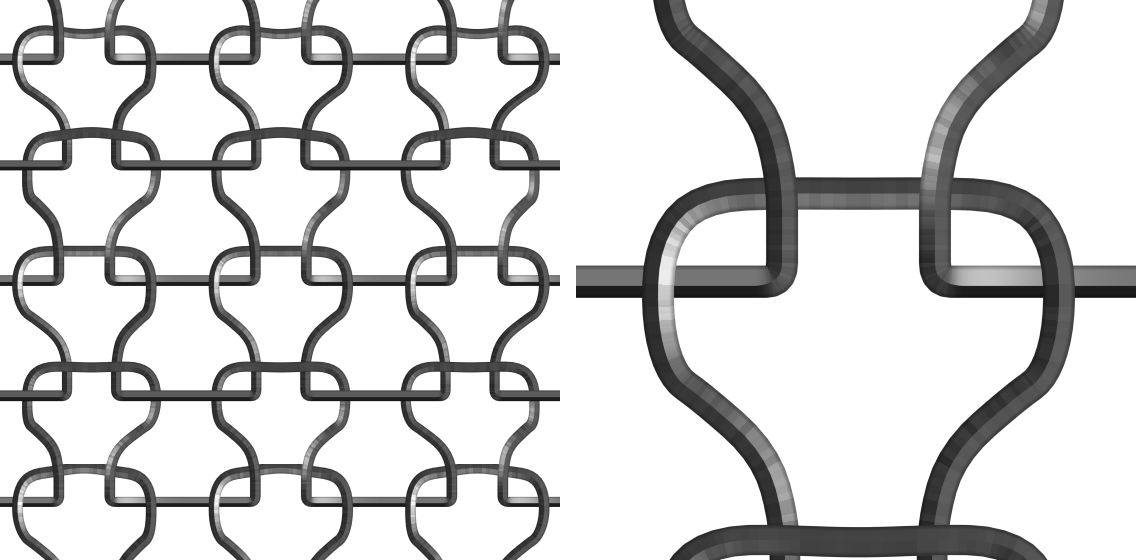
Left: the whole. Right: its middle third, enlarged.
This pattern is drawn by a Shadertoy shader. Its source:

```glsl
// Knitted mesh of bent square wire: rows of loops hooked through one another.
// Each loop is a mirrored quadratic spline, cut into short straight facets;
// two alternating sets of rows are shaded and woven over and under.

#define CENTER vec2(50.15, 50.1)      // mesh centre, percent of canvas, y down
#define COLUMN_PITCH vec2(35.09, 33.79) // even and odd crossings
#define ROW_PITCH vec2(19.76, 20.57)    // even and odd crossings
#define HEAD_RISE 5.35                // loop head above the bar it hooks
#define LOOP_HEIGHT 25.65
#define WIRE_RADIUS 0.95
#define FACETS 5                      // straight pieces per spline span
#define FACET_CONTRAST 0.13
#define SPANS 12

// Right half of one loop: head, shoulder, waist, leg, hook, connecting bar
const vec2 LOOP[14] = vec2[14](
    vec2(-3.9, 0.0), vec2(3.9, 0.0), vec2(9.6, 0.3), vec2(11.85, 3.1),
    vec2(12.0, 7.8), vec2(11.2, 10.9), vec2(9.6, 12.0), vec2(5.7, 15.4),
    vec2(4.55, 19.5), vec2(4.55, 23.4), vec2(4.55, 25.65), vec2(6.5, 25.65),
    vec2(13.0, 25.65), vec2(22.0, 25.65));

float hash(vec2 p) {
    return fract(sin(dot(p, vec2(127.1, 311.7))) * 43758.5453);
}

float bump(float x, float center, float width) {
    float d = (x - center) / width;
    return exp(-d * d);
}

vec2 splinePoint(int span, float t) {
    vec2 a = LOOP[span], b = LOOP[span + 1], c = LOOP[span + 2];
    return mix(mix(0.5 * (a + b), b, t), mix(b, 0.5 * (b + c), t), t);
}

// Returns distance (positive inside the loop), arc position, inward normal x
vec3 nearestWire(vec2 p) {
    float best = 1e5;
    vec3 hit = vec3(1e3, 0.0, 0.0);
    vec2 a = splinePoint(0, 0.0);
    for (int i = 0; i < SPANS; i++) {
        for (int j = 0; j < FACETS; j++) {
            vec2 b = splinePoint(i, float(j + 1) / float(FACETS));
            vec2 dir = b - a, w = p - a;
            float h = clamp(dot(w, dir) / dot(dir, dir), 0.0, 1.0);
            float d = length(w - h * dir);
            if (d < best) {
                best = d;
                float side = dir.x * w.y - dir.y * w.x;
                float arc = float(i) + (float(j) + h) / float(FACETS);
                hit = vec3(side < 0.0 ? -d : d, arc, -dir.y / length(dir));
            }
            a = b;
        }
    }
    return hit;
}

// Grey of the wire: one face turned into the loop, one turned out
float wireTone(vec3 hit, bool odd, bool right, vec2 id, float aa) {
    float arc = hit.y;
    float nx = right ? hit.z : -hit.z;
    float inner = 0.27 + 0.09 * nx;
    float outer = 0.27 - 0.09 * nx;

    // Highlights on the bends
    float glow = 0.0;
    if (!odd) {
        glow = 0.2 * bump(arc, 0.0, 1.3);
        if (!right) glow += 0.52 * bump(arc, 2.8, 1.2) + 0.25 * bump(arc, 7.0, 1.0);
    } else if (right) {
        glow = 0.45 * bump(arc, 4.0, 0.9) + 0.5 * bump(arc, 7.0, 1.0);
    } else {
        glow = 0.16 * bump(arc, 2.6, 1.0);
    }

    // Facets show where the wire bends
    float facet = floor(arc * float(FACETS) * 2.0);
    float bend = 1.0 - smoothstep(9.0, 11.0, arc);
    float jitter = FACET_CONTRAST * (hash(vec2(facet, id.x + 7.0 * id.y)) - 0.5);
    inner += glow + jitter * bend * (0.5 + 2.0 * glow);
    outer += 0.25 * jitter * bend;

    // Bars: lit top, dark underside
    float bar = smoothstep(9.6, 10.3, arc);
    float barTop = odd ? 0.46 : 0.36;
    if (odd && right) barTop += 0.3 * bump(arc, 10.6, 0.7);
    inner = mix(inner, 0.11, bar);
    outer = mix(outer, barTop, bar);

    float split = mix(0.0, 0.25, bar);
    float tone = mix(outer, inner, smoothstep(-aa, aa, hit.x - split));
    return tone * (1.0 - 0.3 * smoothstep(0.65, 1.0, abs(hit.x) / WIRE_RADIUS));
}

// One set of rows: returns tone, coverage, height within the loop
vec3 wireRows(vec2 p, bool odd, float aa) {
    float parity = odd ? 1.0 : 0.0;
    vec2 rows = odd ? ROW_PITCH.yx : ROW_PITCH;
    vec2 columns = odd ? COLUMN_PITCH.yx : COLUMN_PITCH;
    float row = 2.0 * floor(0.5 * ((p.y + HEAD_RISE + 1.5) / rows.x - parity)) + parity;
    float head = row * rows.x - HEAD_RISE;
    float base = (row + 1.0) * rows.y;
    float y = (p.y - head) / (base - head) * LOOP_HEIGHT;

    // Columns spread or close slightly from head to base
    float x = p.x / mix(columns.x, columns.y, smoothstep(6.0, 20.0, y));
    float column = floor(x + 0.5);
    x = (x - column) * COLUMN_PITCH.x;

    // Heads bow away from the middle row
    float bow = 0.02 * head * (odd ? -1.0 : 1.0);
    float bowed = y + bow * smoothstep(8.0, 0.0, abs(x)) * smoothstep(6.0, 2.0, y);
    vec3 hit = nearestWire(vec2(abs(x), bowed));
    float cover = 1.0 - smoothstep(-aa, aa, abs(hit.x) - WIRE_RADIUS);
    return vec3(wireTone(hit, odd, x > 0.0, vec2(column, row), aa), cover, y);
}

void mainImage(out vec4 fragColor, in vec2 fragCoord) {
    float unit = 100.0 / iResolution.y;
    vec2 p = vec2(fragCoord.x, iResolution.y - fragCoord.y) * unit - CENTER;
    float aa = 0.7 * unit;
    vec3 even = wireRows(p, false, aa);
    vec3 odd = wireRows(p, true, aa);

    // Odd rows pass in front at the heads, even rows at the bars
    bool oddInFront = even.z < 2.7 || abs(even.z - 20.3) < 2.7;
    vec3 front = oddInFront ? odd : even;
    vec3 back = oddInFront ? even : odd;
    float grey = mix(1.0, back.x, back.y);
    grey = mix(grey, front.x, front.y);
    fragColor = vec4(vec3(grey), 1.0);
}
```
